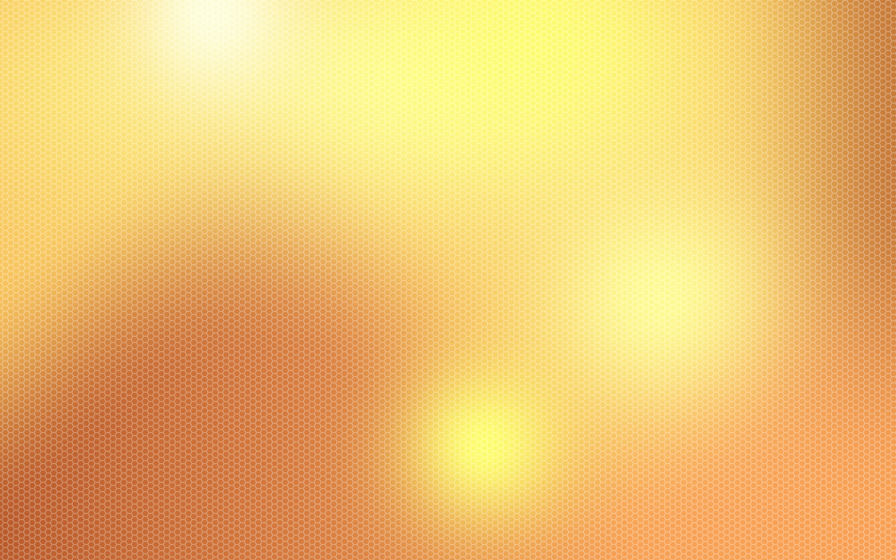
Write a Shadertoy shader that draws this background.

```glsl
const vec3 RUST = vec3(0.76, 0.42, 0.25);
const vec3 PEACH = vec3(0.98, 0.67, 0.40);
const vec3 GOLD = vec3(0.98, 0.79, 0.43);
const vec3 BROWN = vec3(0.79, 0.50, 0.28);
const vec3 HONEY = vec3(0.99, 0.90, 0.50);
const vec3 LEMON = vec3(1.00, 1.00, 0.50);
const vec3 PALE_LEMON = vec3(1.00, 0.99, 0.63);
const vec3 CREAM = vec3(1.00, 1.00, 0.88);

const float ASPECT = 1.6;
const float CELL_HEIGHT = 0.0111;
const float LINE_HALF_WIDTH = 0.10;
const float LINE_LIGHT = 0.17;
const float CELL_DARK = 0.105;
const float CELL_SHADE = 0.99;

// Soft elliptical falloff, 1 at the centre
float glow(vec2 p, vec2 center, vec2 radius) {
    vec2 q = (p - center) / radius;
    return exp(-dot(q, q));
}

// Distance to the nearest border of a flat-topped hexagon of unit height
float hexBorder(vec2 p) {
    const vec2 period = vec2(1.7320508, 1.0);
    vec2 a = mod(p, period) - 0.5 * period;
    vec2 b = mod(p - 0.5 * period, period) - 0.5 * period;
    vec2 cell = abs(dot(a, a) < dot(b, b) ? a : b);
    return 0.5 - max(cell.y, dot(cell, 0.5 * period));
}

vec3 background(vec2 p) {
    // Warm floor, from rust to peach
    vec3 color = mix(RUST, PEACH, clamp(p.x / 1.15, 0.0, 1.0));

    // Golden upper area with a wavy, blurred lower edge
    float edge = 0.43 + 0.19 * cos(5.2 * (p.x - 0.45));
    color = mix(color, GOLD, smoothstep(-0.25, 0.23, p.y - edge));

    // Shaded right side
    float shade = smoothstep(1.24, 1.66, p.x) * smoothstep(0.10, 0.70, p.y);
    color = mix(color, BROWN, shade);

    // Bright band along the top
    color = mix(color, HONEY, 0.85 * glow(p, vec2(0.16, 0.85), vec2(0.28, 0.24)));
    color = mix(color, PALE_LEMON, glow(p, vec2(0.74, 0.86), vec2(0.46, 0.26)));
    color = mix(color, LEMON, 0.9 * glow(p, vec2(0.96, 0.93), vec2(0.28, 0.24)));
    color = mix(color, CREAM, glow(p, vec2(0.38, 0.98), vec2(0.15, 0.16)));

    // Two round lights
    color = mix(color, PALE_LEMON, glow(p, vec2(1.175, 0.47), vec2(0.215)));
    color = mix(color, LEMON, glow(p, vec2(0.865, 0.205), vec2(0.15)));
    return color;
}

void mainImage(out vec4 fragColor, in vec2 fragCoord) {
    vec2 p = fragCoord / iResolution.xy * vec2(ASPECT, 1.0);
    vec3 color = background(p);

    // Fine honeycomb, fading where the light is strongest
    float blur = 0.6 / (iResolution.y * CELL_HEIGHT);
    float border = hexBorder(p / CELL_HEIGHT);
    float line = 1.0 - smoothstep(LINE_HALF_WIDTH - blur, LINE_HALF_WIDTH + blur, border);
    vec3 headroom = 1.0 - color;
    vec3 cellColor = color * CELL_SHADE - CELL_DARK * headroom;
    color = mix(cellColor, color + LINE_LIGHT * headroom, line);

    fragColor = vec4(color, 1.0);
}
```
